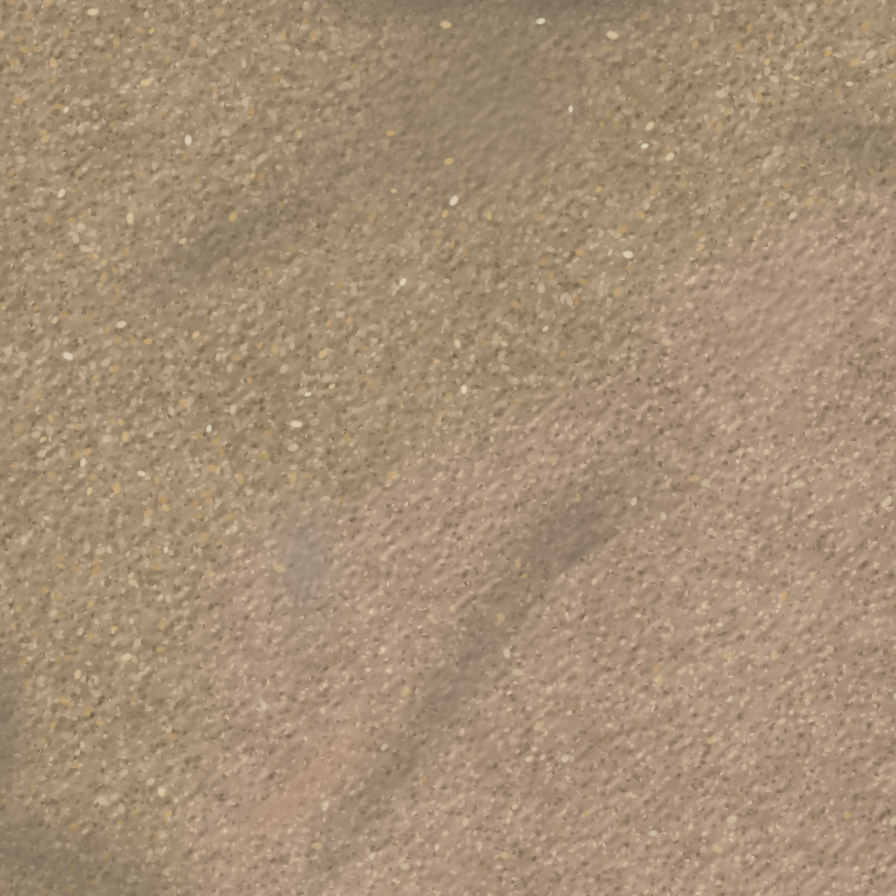
A three.js fragment shader for this texture:

```glsl
// Weathered sandy ground: coarse yellowish gravel above a diagonal border, fine pinkish
// sand below it. Jittered elliptical grains in several sizes lie over soft noise,
// and broad damp smudges and a diagonal track darken the whole.

varying vec2 vUv;

const vec3 GRAVEL_BED = vec3(0.635, 0.555, 0.445);
const vec3 SAND_BED = vec3(0.675, 0.578, 0.487);
const vec3 BROWN_GRAIN = vec3(0.54, 0.45, 0.36);
const vec3 CREAM_GRAIN = vec3(0.84, 0.76, 0.63);
const vec3 OCHRE_GRAIN = vec3(0.80, 0.66, 0.42);
const vec3 PALE_STONE = vec3(0.91, 0.87, 0.78);
const vec3 DAMP = vec3(0.45, 0.40, 0.34);
const vec3 GREY_DUST = vec3(0.61, 0.56, 0.51);
const vec3 PINK_DUST = vec3(0.73, 0.59, 0.48);
const vec3 WARM_LIGHT = vec3(1.0, 0.94, 0.88);

const float COARSE_FREQ = 78.0;
const float FINE_FREQ = 138.0;
const float STONE_FREQ = 36.0;
const float RELIEF = 0.11;
const float MOTTLE = 0.09;
const float FINE_CONTRAST = 0.22;

vec3 hash3(vec2 p) {
  vec3 q = fract(p.xyx * vec3(0.1031, 0.1030, 0.0973));
  q += dot(q, q.yxz + 33.33);
  return fract((q.xxy + q.yzz) * q.zyx);
}

float noise(vec2 p) {
  vec2 i = floor(p);
  vec2 f = fract(p);
  f = f * f * (3.0 - 2.0 * f);
  float low = mix(hash3(i).x, hash3(i + vec2(1.0, 0.0)).x, f.x);
  float high = mix(hash3(i + vec2(0.0, 1.0)).x, hash3(i + 1.0).x, f.x);
  return mix(low, high, f.y);
}

float fbm(vec2 p) {
  float sum = 0.0;
  float amp = 0.5;
  for (int i = 0; i < 4; i++) {
    sum += amp * noise(p);
    p = mat2(1.6, 1.2, -1.2, 1.6) * p + 7.3;
    amp *= 0.5;
  }
  return sum / 0.9375;
}

vec2 turn(vec2 p, float angle) {
  float c = cos(angle);
  float s = sin(angle);
  return vec2(c * p.x + s * p.y, c * p.y - s * p.x);
}

// Soft elliptical smudge, 1 at its centre
float smudge(vec2 p, vec2 centre, vec2 radii, float angle) {
  vec2 q = turn(p - centre, angle) / radii;
  return exp(-dot(q, q));
}

// Scattered ellipses: x coverage, y random tone, z random hue
vec3 grains(vec2 p, float size, float share) {
  vec2 cell = floor(p);
  vec3 best = vec3(0.0, 0.5, 0.5);
  for (int j = -1; j <= 1; j++) {
    for (int i = -1; i <= 1; i++) {
      vec2 id = cell + vec2(float(i), float(j));
      vec3 place = hash3(id + 11.0);
      vec3 look = hash3(id + 217.0);
      vec2 q = turn(p - id - place.xy, 0.75 + (look.x - 0.5) * 2.4);
      float radius = size * mix(0.55, 1.0, look.y);
      float d = length(q * vec2(0.8, 1.25)) / radius;
      float cover = smoothstep(1.1, 0.45, d) * step(place.z, share);
      if (cover > best.x) best = vec3(cover, look.z, fract(look.x * 7.0 + look.y));
    }
  }
  return best;
}

void main() {
  vec2 p = vUv;
  float broad = fbm(p * 7.0) - 0.5;

  // Border between gravel and sand
  float border = min((0.22 + 0.6 * p.x - p.y) * 0.86, p.x - 0.22);
  float sand = smoothstep(-0.04, 0.045, border + 0.12 * broad);
  vec3 color = mix(GRAVEL_BED, SAND_BED, sand);
  color += WARM_LIGHT * 0.07 * broad;

  // Mottled soil, lit from the upper left
  vec2 soil = turn(p, 0.7) * vec2(105.0, 150.0);
  float relief = noise(soil) - noise(soil + vec2(0.1, 0.75));
  color += WARM_LIGHT * (RELIEF * relief + MOTTLE * (fbm(p * 48.0) - 0.5));

  // Fine sand everywhere, coarse gravel above the border
  float dusty = smudge(p, vec2(0.54, 0.87), vec2(0.14, 0.10), 0.5)
              + smudge(p, vec2(0.88, 0.65), vec2(0.07, 0.05), 0.7);
  float bare = 1.0 - 0.75 * min(dusty, 1.0);
  vec3 fine = grains(p * FINE_FREQ, 0.60, 0.85);
  color += WARM_LIGHT * FINE_CONTRAST * bare * fine.x * (fine.y - 0.46);
  vec3 coarse = grains(p * COARSE_FREQ, 0.52, 0.62);
  vec3 pebble = mix(BROWN_GRAIN, CREAM_GRAIN, coarse.y * (0.45 + 0.55 * coarse.y));
  pebble = mix(pebble, OCHRE_GRAIN, 0.7 * step(0.86, coarse.z));
  float patchy = smoothstep(-0.25, 0.15, fbm(p * 11.0 + 31.0) - 0.5);
  color = mix(color, pebble, coarse.x * bare * mix(0.35 + 0.4 * patchy, 0.10, sand));

  // Damp smudges, diagonal track and dusty tints
  float damp = 0.75 * smudge(p, vec2(0.56, 1.02), vec2(0.20, 0.045), 0.0)
             + 0.28 * smudge(p, vec2(0.52, 0.89), vec2(0.20, 0.11), 0.4)
             + 0.40 * smudge(p, vec2(0.25, 0.73), vec2(0.11, 0.03), 0.5)
             + 0.40 * smudge(p, vec2(0.96, 0.84), vec2(0.08, 0.03), -0.2)
             + 0.55 * smudge(p, vec2(0.05, 0.03), vec2(0.14, 0.05), -0.3)
             + 0.40 * smudge(p, vec2(0.00, 0.20), vec2(0.03, 0.08), 0.0)
             + 0.36 * smudge(p, vec2(0.51, 0.24), vec2(0.25, 0.03), 0.95)
             + 0.40 * smudge(p, vec2(0.65, 0.42), vec2(0.09, 0.03), 0.55)
             + 0.60 * smudge(p, vec2(0.65, 0.385), vec2(0.035, 0.006), 0.65);
  color = mix(color, DAMP, clamp(damp * (1.0 + 1.6 * broad), 0.0, 0.8));
  color = mix(color, GREY_DUST, 0.6 * smudge(p, vec2(0.34, 0.37), vec2(0.03, 0.06), 0.0));
  color = mix(color, PINK_DUST, 0.45 * smudge(p, vec2(0.34, 0.12), vec2(0.12, 0.025), 0.75));

  // Rare pale stones
  vec3 stone = grains(p * STONE_FREQ, 0.24, 0.09);
  color = mix(color, mix(OCHRE_GRAIN, PALE_STONE, stone.y), stone.x * mix(0.8, 0.55, sand));

  gl_FragColor = vec4(color, 1.0);
}
```
